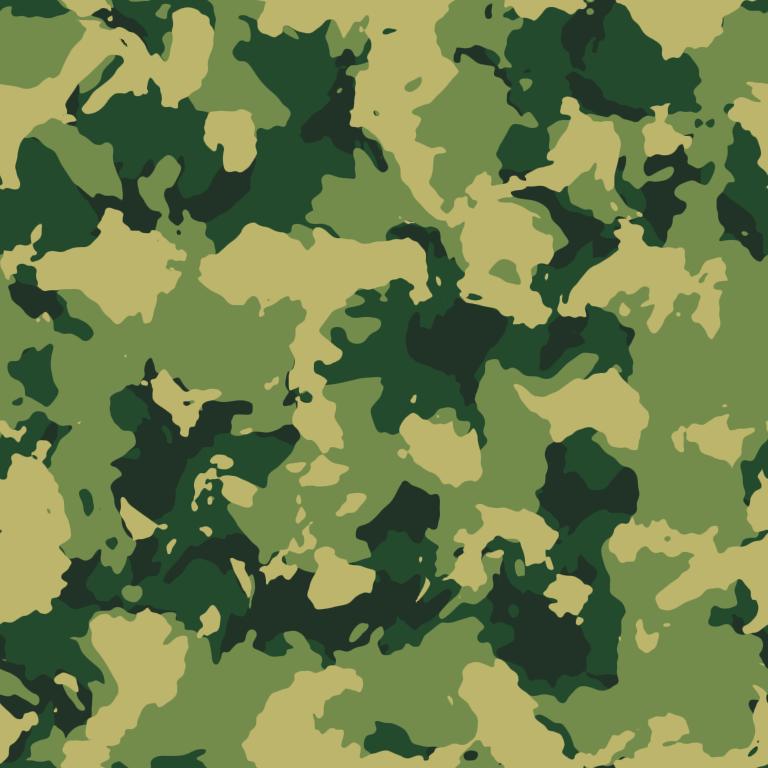
Reproduce this pattern procedurally as a Shadertoy shader.

```glsl
// Woodland camouflage in four flat colours that tiles on every side.
// Wrapping gradient noise is summed in octaves and cut at fixed levels:
// dark green over leaf green, black-green inside the dark, khaki on top.

const vec3 LEAF_GREEN  = vec3(0.45, 0.55, 0.30);
const vec3 KHAKI       = vec3(0.74, 0.71, 0.42);
const vec3 DARK_GREEN  = vec3(0.14, 0.29, 0.18);
const vec3 BLACK_GREEN = vec3(0.13, 0.20, 0.15);

// Standard deviation of one octave of unit gradient noise.
const float NOISE_DEVIATION = 0.2157;

// Integer hash: two values from 0 to 1 for a cell and a seed.
vec2 hashCell(vec2 cell, int seed) {
    uvec3 v = uvec3(uvec2(cell), uint(seed)) * 1664525u + 1013904223u;
    v.x += v.y * v.z;
    v.y += v.z * v.x;
    v.z += v.x * v.y;
    v ^= v >> 16u;
    v.x += v.y * v.z;
    v.y += v.z * v.x;
    return vec2(v.xy & 0xffffu) / 65535.0;
}

// Random unit gradient at a lattice corner, wrapped to the period.
vec2 cornerGradient(vec2 cell, float period, int seed) {
    vec2 wrapped = mod(cell + 0.5, period);
    return normalize(hashCell(floor(wrapped), seed) * 2.0 - 0.9999);
}

// Gradient noise that repeats after a whole number of cells.
float wrapNoise(vec2 p, float period, int seed) {
    vec2 cell = floor(p);
    vec2 f = p - cell;
    vec2 blend = f * f * f * (f * (f * 6.0 - 15.0) + 10.0);
    vec2 right = vec2(1.0, 0.0), up = vec2(0.0, 1.0);
    float a = dot(cornerGradient(cell, period, seed), f);
    float b = dot(cornerGradient(cell + right, period, seed), f - right);
    float c = dot(cornerGradient(cell + up, period, seed), f - up);
    float d = dot(cornerGradient(cell + 1.0, period, seed), f - 1.0);
    return mix(mix(a, b, blend.x), mix(c, d, blend.x), blend.y);
}

// Octave sum scaled to unit deviation, so that levels set area shares.
float patchField(vec2 uv, float period, float gain, int seed) {
    float sum = 0.0, power = 0.0, weight = 1.0;
    for (int i = 0; i < 4; i++) {
        vec2 p = uv * period + 0.37 * float(i + seed);
        sum += weight * wrapNoise(p, period, seed + i);
        power += weight * weight;
        weight *= gain;
        period *= 2.0;
    }
    return sum / (sqrt(power) * NOISE_DEVIATION);
}

// Bends the plane slightly to break up the lattice directions.
vec2 bend(vec2 uv, float period, float amount, int seed) {
    vec2 p = uv * period;
    return uv + amount * vec2(wrapNoise(p, period, seed),
                              wrapNoise(p, period, seed + 1));
}

// Smooth-edged coverage of the part of a field above a level.
float coverage(float field, float level) {
    float width = max(fwidth(field), 0.0001) * 0.7;
    return smoothstep(-width, width, field - level);
}

void mainImage(out vec4 fragColor, in vec2 fragCoord) {
    vec2 uv = bend(fragCoord / iResolution.xy, 9.0, 0.04, 91);

    float dark  = coverage(patchField(uv, 6.0, 0.53, 11), 0.10);
    float black = coverage(patchField(uv, 8.0, 0.48, 37), 0.40);
    float khaki = coverage(patchField(uv, 8.0, 0.52, 63), 0.62);

    // Layers from the ground up.
    vec3 shade = mix(DARK_GREEN, BLACK_GREEN, black);
    vec3 color = mix(LEAF_GREEN, shade, dark);
    color = mix(color, KHAKI, khaki);
    fragColor = vec4(color, 1.0);
}
```
